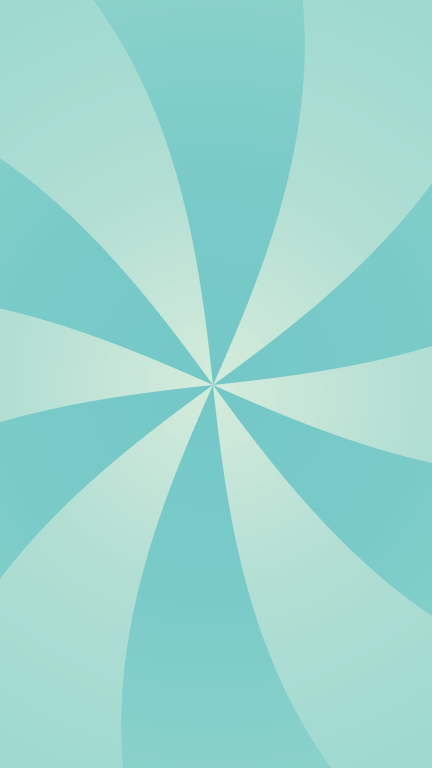
Write a Shadertoy shader that draws this background.

```glsl
const float RAY_PAIRS = 6.0;
const vec2 HUB = vec2(-0.0039, -0.0013);    // offset from the middle, in heights
const vec3 TWIST = vec3(6.0, 5.2, 31.0);    // degrees: constant, linear, quadratic
const float RING_WIDTH = 0.019;
const float MID_RADIUS = 0.27;
const float FAR_RADIUS = 0.54;

const vec3 DARK_HUB = vec3(0.450, 0.782, 0.778);
const vec3 DARK_MID = vec3(0.475, 0.796, 0.786);
const vec3 DARK_FAR = vec3(0.545, 0.822, 0.790);
const vec3 LIGHT_HUB = vec3(0.835, 0.925, 0.860);
const vec3 LIGHT_MID = vec3(0.700, 0.872, 0.828);
const vec3 LIGHT_FAR = vec3(0.620, 0.852, 0.815);

// Radial gradient with three stops
vec3 radialGradient(vec3 hub, vec3 middle, vec3 far, float radius) {
    vec3 inner = mix(hub, middle, clamp(radius / MID_RADIUS, 0.0, 1.0));
    float outward = (radius - MID_RADIUS) / (FAR_RADIUS - MID_RADIUS);
    return mix(inner, far, clamp(outward, 0.0, 1.0));
}

// Soft concentric steps
float softRings(float radius) {
    float ring = radius / RING_WIDTH;
    return (floor(ring) + smoothstep(0.2, 0.8, fract(ring))) * RING_WIDTH;
}

// Signed distance to the nearest ray edge, positive inside dark rays
float rayDistance(vec2 p, float radius) {
    float bend = radians(TWIST.x + radius * (TWIST.y + radius * TWIST.z));
    float wave = sin(RAY_PAIRS * (atan(p.y, p.x) - bend));
    float slope = radius * radians(TWIST.y + 2.0 * TWIST.z * radius);
    return wave * radius / (RAY_PAIRS * sqrt(1.0 + slope * slope));
}

void mainImage(out vec4 fragColor, in vec2 fragCoord) {
    vec2 p = (fragCoord - 0.5 * iResolution.xy) / iResolution.y - HUB;
    float radius = max(length(p), 1e-5);
    float pixel = 1.0 / iResolution.y;

    // Shading of both ray colours
    float ringRadius = softRings(radius);
    vec3 dark = radialGradient(DARK_HUB, DARK_MID, DARK_FAR, ringRadius);
    vec3 light = radialGradient(LIGHT_HUB, LIGHT_MID, LIGHT_FAR, ringRadius);

    // Curved rays with smooth edges
    float darkMask = clamp(0.5 + rayDistance(p, radius) / pixel, 0.0, 1.0);
    fragColor = vec4(mix(light, dark, darkMask), 1.0);
}
```
